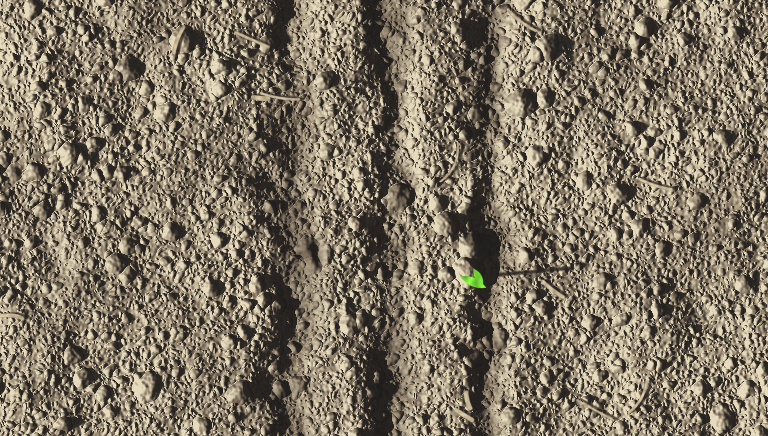
Reproduce this texture procedurally as a WebGL 1 fragment shader.

```glsl
precision highp float;
// Dry crumbly soil with furrows, straw and one seedling in low sunlight.
uniform vec2 u_resolution;

const vec3 SHADE = vec3(0.095, 0.09, 0.09);
const vec3 EARTH = vec3(0.53, 0.47, 0.39);
const vec3 SUNLIT = vec3(0.90, 0.86, 0.74);
const vec3 STRAW = vec3(0.84, 0.77, 0.63);
const vec3 LEAF = vec3(0.47, 0.86, 0.22);
const vec3 SUN = vec3(-0.86, -0.16, 0.48);

vec2 hash2(vec2 p) {
  vec3 q = fract(p.xyx * vec3(0.1031, 0.1030, 0.0973));
  q += dot(q, q.yzx + 33.33);
  return fract((q.xx + q.yz) * q.zy);
}

float corner(vec2 cell, vec2 offset) {
  return dot(hash2(cell + 71.0) * 2.0 - 1.0, offset);
}

// Gradient noise, roughly -0.6 to 0.6
float noise(vec2 p) {
  vec2 i = floor(p), f = p - i;
  vec2 u = f * f * (3.0 - 2.0 * f);
  vec2 e = vec2(1.0, 0.0);
  return mix(mix(corner(i, f), corner(i + e, f - e), u.x),
             mix(corner(i + e.yx, f - e.yx), corner(i + 1.0, f - 1.0), u.x), u.y);
}

// Height of rounded crumbs scattered on a jittered grid
float crumbs(vec2 p, float scale, float share, float steepness, float seed) {
  vec2 q = p * scale + seed;
  vec2 cell = floor(q);
  float top = 0.0;
  for (int j = -1; j <= 1; j++) {
    for (int i = -1; i <= 1; i++) {
      vec2 id = cell + vec2(float(i), float(j));
      vec2 kind = hash2(id + seed);
      vec2 d = q - id - hash2(id + seed + 19.0);
      float radius = mix(0.28, 0.6, kind.x * kind.x);
      float present = step(kind.y, share);
      float cap = 1.0 - dot(d, d) / (radius * radius);
      top = max(top, present * steepness * radius * cap);
    }
  }
  return top / scale;
}

// Depth of the three ragged upright furrows
float furrows(vec2 p) {
  float x = p.x + 0.05 * noise(p * vec2(3.0, 5.0)) + 0.05 * noise(p * 13.0) + 0.02 * noise(p * 31.0);
  float depth = 0.0;
  for (int i = 0; i < 3; i++) {
    float d = (x - 0.675 - 0.225 * float(i)) / mix(0.052, 0.04, float(i) * 0.5);
    depth += exp(-d * d);
  }
  return depth * (0.85 + 0.9 * noise(p * vec2(4.0, 6.0) + 8.0));
}

float soilHeight(vec2 p) {
  vec2 lumpy = p + 0.008 * vec2(noise(p * 45.0), noise(p * 45.0 + 31.0));
  lumpy += 0.012 * noise(p * 24.0 + 11.0);
  float ground = 0.034 * noise(p * 5.0 + 3.0) + 0.016 * noise(p * 14.0);
  ground += 0.004 * noise(p * 52.0) + 0.003 * noise(p * 115.0) - 0.03 * furrows(p);
  float grain = crumbs(lumpy, 84.0, 0.88, 0.68, 5.0);
  grain = max(grain, crumbs(lumpy, 46.0, 0.45, 0.75, 23.0));
  grain = max(grain, crumbs(lumpy, 26.0, 0.2, 0.75, 47.0));
  grain = max(grain, crumbs(lumpy, 14.0, 0.12, 0.65, 83.0));
  return ground + grain;
}

// Sunlight left after shadows cast by higher soil
float castLight(vec2 p, float height) {
  vec2 toSun = normalize(SUN.xy);
  float rise = SUN.z / length(SUN.xy);
  float blocked = 0.0, reach = 0.004;
  for (int i = 0; i < 7; i++) {
    blocked = max(blocked, soilHeight(p + toSun * reach) - height - rise * reach);
    reach *= 1.5;
  }
  return 1.0 - smoothstep(0.0, 0.0025, blocked);
}

float segment(vec2 p, vec2 a, vec2 b) {
  vec2 ab = b - a;
  return length(p - a - ab * clamp(dot(p - a, ab) / dot(ab, ab), 0.0, 1.0));
}

// Pointed leaf lying along the direction tip - base
float leaf(vec2 p, vec2 base, vec2 tip, float width) {
  vec2 axis = normalize(tip - base);
  vec2 q = p - 0.5 * (base + tip);
  float along = dot(q, axis) / (0.5 * length(tip - base));
  float across = abs(dot(q, vec2(-axis.y, axis.x)));
  return across - width * (1.0 - along * along);
}

// Signed distance to scattered bent straw
float straw(vec2 p, float aspect) {
  float nearest = 1.0;
  for (int i = 0; i < 13; i++) {
    vec2 id = vec2(float(i) * 7.0 + 2.0, 13.0);
    vec2 shape = hash2(id + 50.0);
    float angle = 6.283 * hash2(id + 90.0).x;
    vec2 q = p - hash2(id) * vec2(aspect, 1.0);
    q = vec2(q.x * cos(angle) + q.y * sin(angle), q.y * cos(angle) - q.x * sin(angle));
    q.y += (shape.y - 0.5) * 12.0 * q.x * q.x;
    float reach = mix(0.015, 0.05, shape.x);
    float width = mix(0.006, 0.0025, shape.x);
    nearest = min(nearest, segment(q, vec2(-reach, 0.0), vec2(reach, 0.0)) - width);
  }
  return nearest;
}

float cover(float d, float soft) { return 1.0 - smoothstep(-soft, soft, d); }

void main() {
  vec2 p = gl_FragCoord.xy / u_resolution.y;
  float aspect = u_resolution.x / u_resolution.y;

  // Relief and sunlight
  float h = soilHeight(p), e = 0.0017;
  vec3 normal = normalize(vec3(h - soilHeight(p + vec2(e, 0.0)), h - soilHeight(p + vec2(0.0, e)), e));
  float light = castLight(p, h);
  light *= 1.0 - 0.85 * cover(segment(p, vec2(1.135, 0.369), vec2(1.31, 0.385)) - 0.004, 0.003);
  light *= 1.0 - 0.8 * cover(straw(p + vec2(-0.009, -0.002), aspect), 0.003);

  // Soil tone
  float albedo = 1.0 + 0.2 * noise(p * 60.0) + 0.2 * noise(p * 150.0);
  float tone = 0.1 * normal.z + 0.95 * max(dot(normal, SUN), 0.0) * light * albedo;
  tone *= 1.0 - 0.4 * clamp(furrows(p), 0.0, 1.0) + 0.3 * noise(p * 4.0 + 17.0);
  vec3 color = mix(SHADE, EARTH, clamp(tone / 0.48, 0.0, 1.0));
  color = mix(color, SUNLIT, clamp((tone - 0.48) / 0.4, 0.0, 1.0));

  // Straw and seedling
  float stalk = straw(p, aspect);
  vec3 strawColor = STRAW * (0.95 + 0.35 * noise(p * 90.0)) * mix(0.8, 1.0, cover(stalk + 0.001, 0.002));
  color = mix(color, strawColor, cover(stalk, 0.0018));
  float leaves = min(leaf(p, vec2(1.115, 0.340), vec2(1.056, 0.366), 0.010),
                     leaf(p, vec2(1.108, 0.345), vec2(1.086, 0.384), 0.008));
  color = mix(color, LEAF * (1.0 + 0.4 * noise(p * 70.0)), cover(leaves, 0.0018));
  gl_FragColor = vec4(color, 1.0);
}
```
